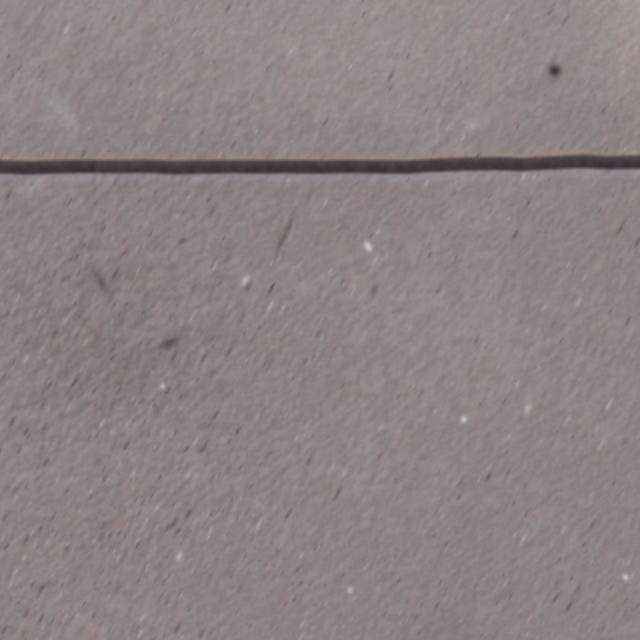
This texture is drawn by a three.js fragment shader. Its source:

```glsl
// Worn mauve-grey paving with one dark, slightly tilted joint near the top.
// Layered value noise makes the stone grain; soft ellipses make pits, chips
// and pale stains, and hashed cells scatter the smaller grit.
varying vec2 vUv;

float hash(vec2 p) {
  vec3 q = fract(vec3(p.xyx) * 0.1031);
  q += dot(q, q.yzx + 33.33);
  return fract((q.x + q.y) * q.z);
}

float noise(vec2 p) {
  vec2 i = floor(p), f = fract(p);
  f = f * f * (3.0 - 2.0 * f);
  return mix(mix(hash(i), hash(i + vec2(1.0, 0.0)), f.x),
             mix(hash(i + vec2(0.0, 1.0)), hash(i + 1.0), f.x), f.y);
}

float fbm(vec2 p) {
  float sum = 0.0, gain = 0.5;
  for (int i = 0; i < 4; i++) {
    sum += gain * noise(p);
    p = mat2(0.8, 0.6, -0.6, 0.8) * p * 2.03 + 17.3;
    gain *= 0.5;
  }
  return sum / 0.9375;
}

// Soft blob with radii r, its upper end leaning right by lean
float blob(vec2 p, vec2 center, vec2 r, float lean) {
  vec2 d = p - center;
  d.x -= lean * d.y;
  d /= r;
  return exp(-dot(d, d));
}

// Scattered grit: x holds dark pits, y holds pale grains
vec2 grit(vec2 p, float cells, float density) {
  vec2 sum = vec2(0.0), id = floor(p * cells);
  for (int j = -1; j <= 1; j++) {
    for (int i = -1; i <= 1; i++) {
      vec2 c = id + vec2(float(i), float(j));
      float h = hash(c + 5.7), pick = hash(c + 71.3);
      vec2 center = c + vec2(hash(c + 23.1), hash(c + 47.9));
      float shape = blob(p * cells, center, vec2(0.11, 0.15 + 0.15 * h), 0.5);
      sum += shape * vec2(step(pick, density), step(1.0 - 0.6 * density, pick)) * (0.4 + 0.6 * h);
    }
  }
  return sum;
}

void main() {
  vec2 p = vUv;

  // Broad tone: paler at the top and right, darker on the left
  vec3 color = vec3(0.551, 0.506, 0.512);
  color += 0.024 * smoothstep(0.65, 1.0, p.y);
  color += vec3(0.022, 0.023, 0.02) * blob(p, vec2(0.58, 0.96), vec2(0.2, 0.12), 0.0);
  color += vec3(0.06, 0.055, 0.04) * blob(p, vec2(1.02, 0.98), vec2(0.1, 0.12), 0.0);
  color += 0.016 * blob(p, vec2(0.75, 0.5), vec2(0.3, 0.25), 0.0);
  color -= 0.018 * blob(p, vec2(0.15, 0.46), vec2(0.25, 0.2), 0.0);
  color += 0.035 * (fbm(p * 7.0) - 0.5);

  // Grain, with side-lit relief and faint warm and cool mottling
  vec2 g = vec2(p.x - 0.35 * p.y, p.y * 0.8);
  float rough = 0.8 + 0.4 * blob(p, vec2(0.15, 0.4), vec2(0.35, 0.4), 0.0);
  color += 0.075 * rough * (fbm(g * 75.0) - 0.5);
  color += 0.042 * rough * (noise(g * 130.0 + 9.0) - noise(g * 130.0 + vec2(9.6, 8.6)));
  color += 0.022 * (noise(p * 240.0) - 0.5);
  color += vec3(0.026, -0.006, -0.018) * (fbm(p * 45.0 + 31.0) - 0.5);
  color += vec3(-0.012, 0.012, 0.004) * (noise(p * 80.0 + 63.0) - 0.5);

  // Small scattered pits and grains
  float worn = 0.06 + 0.16 * smoothstep(0.65, 0.1, p.x) * smoothstep(0.75, 0.5, p.y)
             + 0.08 * smoothstep(0.25, 0.0, p.y);
  vec2 specks = grit(p, 34.0, worn) + 0.7 * grit(p + 3.1, 57.0, worn);
  color -= vec3(0.12, 0.12, 0.11) * specks.x;
  color += vec3(0.1, 0.105, 0.105) * specks.y;

  // Pale stains
  float ragged = 0.6 + 0.8 * noise(p * 60.0);
  float stain = blob(p, vec2(0.093, 0.825), vec2(0.02, 0.026), -0.4)
              + blob(p, vec2(0.742, 0.808), vec2(0.014, 0.015), 0.4)
              + 0.7 * blob(p, vec2(0.045, 0.706), vec2(0.026, 0.012), 0.0)
              + 0.6 * blob(p, vec2(0.284, 0.65), vec2(0.014, 0.018), 0.0)
              + 0.5 * blob(p, vec2(0.485, 0.548), vec2(0.011, 0.009), 0.5);
  color += vec3(0.045, 0.07, 0.062) * stain * ragged;

  // Larger pits and cracks
  float pit = 1.5 * blob(p, vec2(0.867, 0.889), vec2(0.009, 0.01), 0.0)
            + 0.8 * blob(p, vec2(0.264, 0.463), vec2(0.013, 0.010), 0.7)
            + 0.6 * blob(p, vec2(0.443, 0.628), vec2(0.005, 0.025), 0.5)
            + 0.6 * blob(p, vec2(0.158, 0.56), vec2(0.008, 0.018), -0.5)
            + 0.6 * blob(p, vec2(0.585, 0.547), vec2(0.006, 0.009), 0.3)
            + 0.7 * blob(p, vec2(0.286, 0.624), vec2(0.007, 0.006), 0.6)
            + 0.7 * blob(p, vec2(0.388, 0.552), vec2(0.005, 0.008), 0.4)
            + 0.6 * blob(p, vec2(0.315, 0.297), vec2(0.006, 0.005), 0.5);
  color -= vec3(0.2, 0.2, 0.18) * pit;

  // Bright chips
  float chip = blob(p, vec2(0.575, 0.615), vec2(0.006, 0.008), -0.3)
             + 0.8 * blob(p, vec2(0.383, 0.562), vec2(0.005, 0.008), 0.4)
             + blob(p, vec2(0.725, 0.344), vec2(0.005), 0.0)
             + 0.8 * blob(p, vec2(0.280, 0.131), vec2(0.005, 0.007), 0.3)
             + blob(p, vec2(0.977, 0.098), vec2(0.005), 0.0)
             + 0.5 * blob(p, vec2(0.825, 0.362), vec2(0.006, 0.01), 0.3)
             + 0.7 * blob(p, vec2(0.254, 0.397), vec2(0.004, 0.005), 0.0)
             + 0.7 * blob(p, vec2(0.547, 0.078), vec2(0.005), 0.0);
  color += vec3(0.24, 0.25, 0.24) * chip;

  // Joint: warm upper lip, cool lower lip, dark gap
  float axis = 0.739 + 0.008 * smoothstep(0.5, 1.0, p.x) + 0.003 * (noise(vec2(p.x * 22.0, 4.0)) - 0.5);
  float d = p.y - axis;
  color += vec3(0.03, 0.005, -0.03) * exp(-pow((d - 0.014) / 0.005, 2.0));
  color += vec3(0.015, 0.025, 0.045) * exp(-pow((d + 0.018) / 0.006, 2.0));
  float gap = 1.0 - smoothstep(0.006, 0.0145, abs(d));
  vec3 shade = vec3(0.245, 0.215, 0.235) + vec3(0.07, 0.055, 0.045) * smoothstep(-0.004, 0.01, d);
  color = mix(color, shade + 0.08 * (fbm(p * 90.0) - 0.5), gap);

  gl_FragColor = vec4(color, 1.0);
}
```
